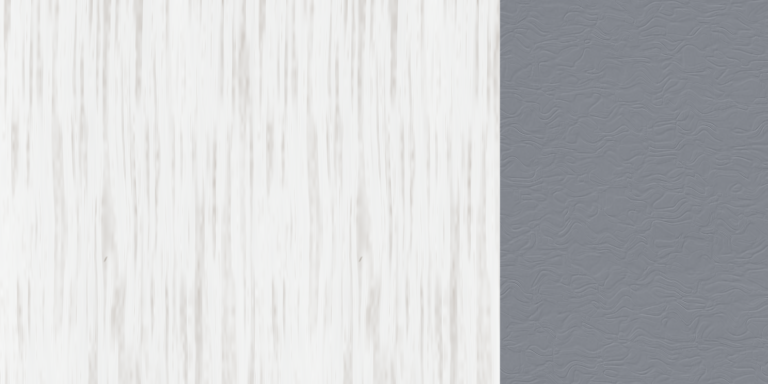
Reproduce this texture procedurally as a WebGL 2 fragment shader.

```glsl
#version 300 es
precision highp float;
// Pale whitewashed wood with fine vertical grain beside a grey leather panel.
// The grain is stretched noise bent around small knots and tiled sideways;
// the leather is a warped ridge height field lit from above.
uniform vec2 u_resolution;
out vec4 fragColor;

const float SEAM = 1.302;      // panel boundary, in canvas heights
const float BOARD = 0.664;     // width of one repeat of the wood
const vec3 WOOD = vec3(0.945, 0.948, 0.946);
const vec3 GRAIN = vec3(0.805, 0.785, 0.765);
const vec3 LEATHER = vec3(0.512, 0.527, 0.556);

float hash(vec2 p) {
    vec3 q = fract(vec3(p.xyx) * 0.1031);
    q += dot(q, q.yzx + 33.33);
    return fract((q.x + q.y) * q.z);
}

float noise(vec2 p) {
    vec2 i = floor(p), f = fract(p);
    f = f * f * (3.0 - 2.0 * f);
    return mix(mix(hash(i), hash(i + vec2(1, 0)), f.x),
               mix(hash(i + vec2(0, 1)), hash(i + vec2(1, 1)), f.x), f.y);
}

float fbm(vec2 p) {
    float sum = 0.0, amp = 0.5;
    for (int i = 0; i < 4; i++) {
        sum += amp * noise(p);
        p = p * 2.03 + 17.1;
        amp *= 0.5;
    }
    return sum;
}

// Sideways push that spreads the grain around a long narrow knot
float knotBend(vec2 d, vec2 size) {
    vec2 q = d / size;
    return -0.6 * d.x * exp(-dot(q, q));
}

// Small slanted dark fleck
float fleck(vec2 d, float pixel) {
    float across = abs(d.x - 0.45 * d.y) - 0.0015;
    float along = smoothstep(0.010, 0.002, abs(d.y));
    return along * smoothstep(pixel + 0.001, -pixel, across);
}

vec3 wood(vec2 p, float pixel) {
    vec2 b = vec2(mod(p.x, BOARD), p.y);
    vec2 knot = b - vec2(0.285, 0.40);
    float x = b.x + knotBend(knot, vec2(0.045, 0.17));
    x += 0.012 * (noise(vec2(b.x * 5.0, b.y * 2.5)) - 0.5);
    x += 0.003 * (noise(vec2(b.x * 30.0, b.y * 12.0)) - 0.5);

    // Pores at two widths, broken along their length
    float fine = noise(vec2(x * 190.0, b.y * 9.0));
    float pores = noise(vec2(x * 105.0 + 40.0, b.y * 5.0));
    float broken = noise(vec2(x * 150.0, b.y * 42.0 + 9.0));
    float bands = noise(vec2(x * 13.0 + 3.0, b.y * 0.9));
    float lines = smoothstep(0.48, 0.95, pores) * (0.45 + 0.55 * broken);
    lines += 0.5 * smoothstep(0.45, 0.95, fine) * broken;
    float depth = lines * mix(0.32, 0.80, bands);

    vec3 color = mix(WOOD, GRAIN, depth);
    color += 0.022 * (fine - 0.5) - 0.014 * (bands - 0.5);
    color += 0.012 * (1.0 - smoothstep(0.0, 0.12, p.x));
    float mark = fleck(b - vec2(0.275, 0.325), pixel);
    return mix(color, vec3(0.66, 0.63, 0.59), 0.65 * mark);
}

// Soft pebbles separated by mostly horizontal creases
float leatherHeight(vec2 p) {
    vec2 warp = vec2(noise(p * 24.0), noise(p * 24.0 + 31.0)) - 0.5;
    vec2 q = p * vec2(30.0, 66.0) + warp * vec2(1.6, 2.6);
    float crease = abs(noise(q) - 0.5) * 2.0;
    float minor = abs(noise(q * 1.9 + 8.0) - 0.5) * 2.0;
    return smoothstep(0.0, 0.45, crease) + 0.4 * smoothstep(0.0, 0.5, minor);
}

vec3 leather(vec2 p) {
    vec2 toLight = vec2(-0.0015, 0.0035);
    float relief = leatherHeight(p) - leatherHeight(p + toLight);
    float mottle = fbm(p * vec2(5.0, 8.0)) - 0.47;
    float grit = noise(p * 210.0) - 0.5;
    return LEATHER + 0.028 * relief + 0.016 * mottle + 0.010 * grit;
}

void main() {
    vec2 p = gl_FragCoord.xy / u_resolution * vec2(2.0, 1.0);
    float pixel = 1.0 / u_resolution.y;

    // Bright cut edge of the board beside the seam
    vec3 board = wood(p, pixel);
    board += 0.015 * smoothstep(SEAM - 0.012, SEAM, p.x);

    float side = smoothstep(SEAM - pixel, SEAM + pixel, p.x);
    vec3 color = mix(board, leather(p), side);
    fragColor = vec4(clamp(color, 0.0, 1.0), 1.0);
}
```
